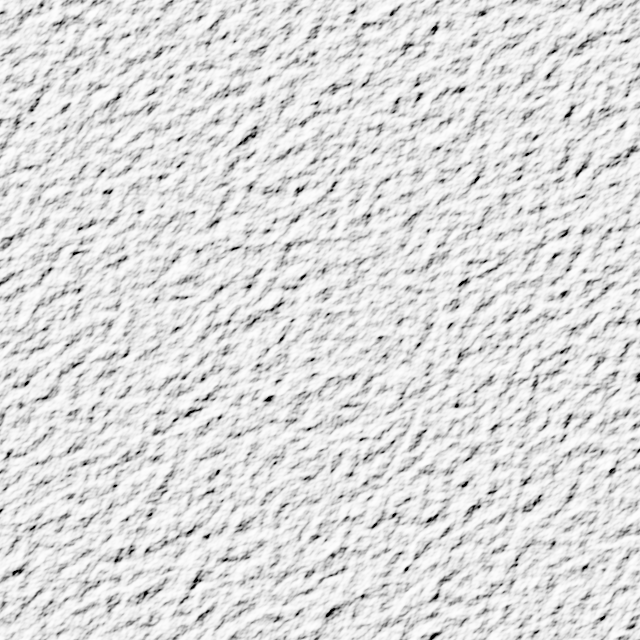
Reproduce this texture procedurally as a Shadertoy shader.

```glsl
// Rough white plaster under a low raking light. Layers of gradient noise, stretched
// along a diagonal grain, give slopes across that grain; an exponential tone curve
// turns them into bright lit faces and a few deep, short shadows.

const float TAU = 6.28319;
const float GRAIN_ANGLE = 0.67;   // radians above horizontal
const float GRAIN_STRETCH = 1.4;  // length of bumps over their width
const float BASE_FREQUENCY = 29.0;
const float LACUNARITY = 1.9;
const vec4 LAYER_WEIGHTS = vec4(0.30, 0.70, 0.55, 0.33);
const float SLOPE_STEP = 0.2;     // half step of the difference, in cells
const float SLOPE_SPREAD = 0.24;  // typical size of that difference
const float FLAT_SHADOW = 0.095;  // darkness of level ground
const float SHADOW_GROWTH = 0.93;

float hash(vec2 cell) {
    vec3 h = fract(cell.xyx * 0.1031);
    h += dot(h, h.yzx + 33.33);
    return fract((h.x + h.y) * h.z);
}

mat2 rotation(float angle) {
    float c = cos(angle), s = sin(angle);
    return mat2(c, s, -s, c);
}

// Contribution of one lattice corner: a ramp in a random direction.
float cornerRamp(vec2 cell, vec2 offset) {
    float angle = TAU * hash(cell);
    return dot(vec2(cos(angle), sin(angle)), offset);
}

float gradientNoise(vec2 p) {
    vec2 cell = floor(p);
    vec2 f = p - cell;
    vec2 blend = f * f * f * (f * (f * 6.0 - 15.0) + 10.0);
    vec2 e = vec2(0.0, 1.0);
    float low = mix(cornerRamp(cell, f),
                    cornerRamp(cell + e.yx, f - e.yx), blend.x);
    float high = mix(cornerRamp(cell + e.xy, f - e.xy),
                     cornerRamp(cell + e.yy, f - e.yy), blend.x);
    return mix(low, high, blend.y);
}

// Slope of one layer along the given step, scaled to unit spread.
float layerSlope(vec2 p, vec2 halfStep) {
    float rise = gradientNoise(p + halfStep) - gradientNoise(p - halfStep);
    return rise / SLOPE_SPREAD;
}

// Sum of slopes across the grain; each layer's lattice is turned to hide its axes.
float surfaceSlope(vec2 p) {
    float slope = 0.0;
    float frequency = BASE_FREQUENCY;
    for (int i = 0; i < 4; i++) {
        mat2 turn = rotation(0.5 + 1.3 * float(i));
        vec2 q = turn * (p * frequency) + 500.0 + 37.3 * float(i);
        slope += LAYER_WEIGHTS[i] * layerSlope(q, turn * vec2(0.0, SLOPE_STEP));
        frequency *= LACUNARITY;
    }
    return slope;
}

float rakingLight(float slope) {
    return clamp(1.0 - FLAT_SHADOW * exp(SHADOW_GROWTH * slope), 0.0, 1.0);
}

void mainImage(out vec4 fragColor, in vec2 fragCoord) {
    vec2 uv = fragCoord / iResolution.y;

    // Grain frame: x runs along the streaks, y across them
    vec2 grain = rotation(-GRAIN_ANGLE) * uv;
    grain.x /= GRAIN_STRETCH;

    fragColor = vec4(vec3(rakingLight(surfaceSlope(grain))), 1.0);
}
```
